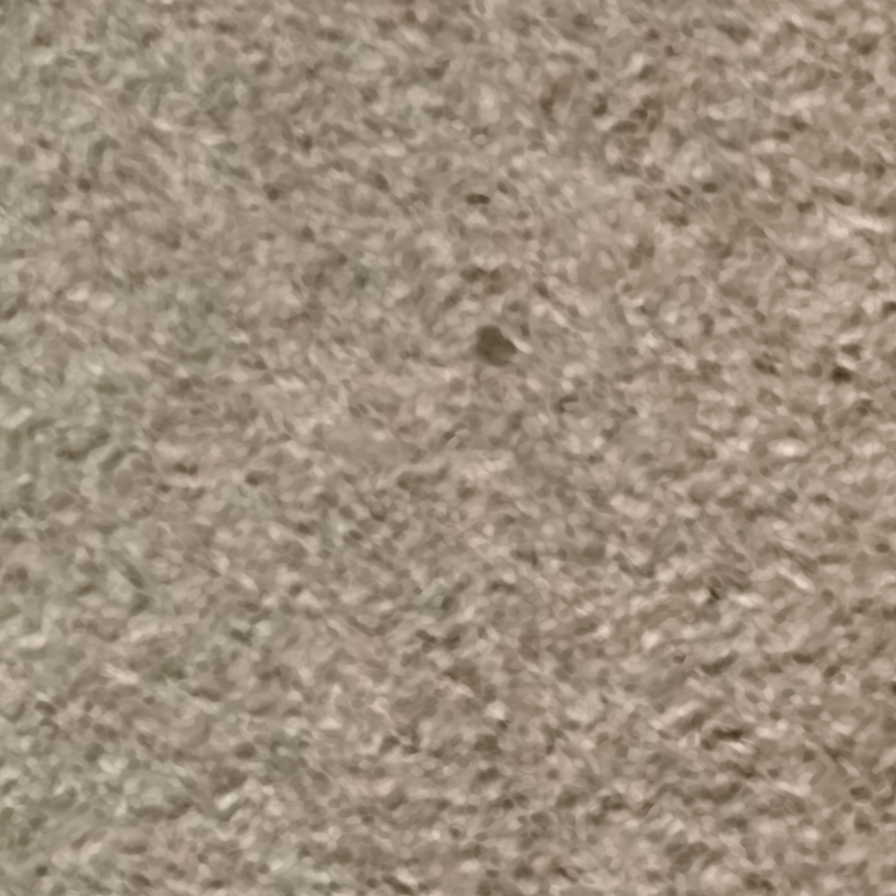
This texture is drawn by a three.js fragment shader. Its source:

```glsl
varying vec2 vUv;

const vec3 STONE = vec3(0.622, 0.563, 0.501);
const vec3 TONE_TINT = vec3(0.99, 0.98, 1.03);
const vec3 MOSS_SHIFT = vec3(-0.024, 0.000, -0.014);
const vec3 CLAY_SHIFT = vec3(0.014, -0.004, -0.010);

const float COARSE_FREQ = 50.0;
const float FINE_FREQ = 88.0;
const float PATCH_FREQ = 11.0;
const float PIT_FREQ = 19.0;

const float COARSE_GAIN = 0.078;
const float FINE_GAIN = 0.056;
const float PATCH_GAIN = 0.021;
const float PIT_DEPTH = 0.14;

const float GRAIN_SQUEEZE = 1.45;
const float ANGLE_JITTER = 2.0;
const vec2 RELIEF_STEP = vec2(0.004, -0.011);
const float RELIEF_GAIN = 0.45;

const vec2 HOLE_CENTER = vec2(0.555, 0.608);
const float HOLE_RADIUS = 0.025;
const float HOLE_DEPTH = 0.22;

vec3 hash3(vec2 p) {
  vec3 q = fract(vec3(p.xyx) * vec3(0.1031, 0.1030, 0.0973));
  q += dot(q, q.yxz + 33.33);
  return fract((q.xxy + q.yzz) * q.zyx);
}

// Bends the grid so that the cells lose their regular rows
vec2 warp(vec2 p) {
  vec2 bend = sin(p.yx * vec2(31.0, 27.0) + vec2(0.7, 2.1));
  bend += 0.6 * sin(p.yx * vec2(73.0, 67.0) + p * 41.0);
  return p + 0.004 * bend;
}

// Signed cellular noise of long soft grains, about unit variance
float grains(vec2 p, float freq, float heading, float seed) {
  vec2 q = p * freq + seed;
  vec2 cell = floor(q);
  float sum = 0.0;
  float power = 0.06;
  for (int j = -1; j <= 1; j++) {
    for (int i = -1; i <= 1; i++) {
      vec2 id = cell + vec2(float(i), float(j));
      vec3 rnd = hash3(id + seed * 3.0);
      float angle = heading + ANGLE_JITTER * (hash3(id + 57.0).x - 0.5);
      vec2 axis = vec2(cos(angle), sin(angle));
      vec2 d = q - id - rnd.xy;
      float across = GRAIN_SQUEEZE * (axis.x * d.y - axis.y * d.x);
      float along = dot(d, axis);
      float w = max(0.0, 1.0 - along * along - across * across);
      w *= w * w;
      sum += w * (rnd.z * 2.0 - 1.0);
      power += w * w;
    }
  }
  return 1.73 * sum / sqrt(power);
}

// Scattered dark pits, returned as coverage
float pits(vec2 p, float density) {
  vec2 q = p * PIT_FREQ;
  vec2 cell = floor(q);
  float cover = 0.0;
  for (int j = -1; j <= 1; j++) {
    for (int i = -1; i <= 1; i++) {
      vec2 id = cell + vec2(float(i), float(j));
      vec3 rnd = hash3(id + 211.0);
      vec3 form = hash3(id + 503.0);
      vec2 d = (q - id - rnd.xy) * vec2(0.85, 1.15);
      float radius = mix(0.14, 0.32, form.x);
      float present = smoothstep(rnd.z - 0.05, rnd.z + 0.05, density);
      float spot = 1.0 - smoothstep(radius * 0.35, radius, length(d));
      cover = max(cover, spot * present * mix(0.5, 1.0, form.y));
    }
  }
  return cover;
}

void main() {
  vec2 p = warp(vUv);

  // Grains slant down to the right at the top and lie flatter below
  float heading = mix(-0.15, -0.75, smoothstep(0.2, 0.9, vUv.y));
  float coarse = grains(p, COARSE_FREQ, heading, 7.0);
  float shade = grains(p + RELIEF_STEP, COARSE_FREQ, heading, 7.0);
  float fine = grains(p, FINE_FREQ, heading, 19.0);
  float patches = grains(p, PATCH_FREQ, heading, 31.0);

  // Roughness grows toward the lower right
  float rough = mix(0.88, 1.12, smoothstep(-0.5, 0.6, vUv.x - vUv.y));
  float tone = COARSE_GAIN * (coarse - RELIEF_GAIN * shade) + FINE_GAIN * fine;
  tone = tone * rough + PATCH_GAIN * patches;

  // Small pits and one deep hole with a ragged rim
  float density = mix(0.10, 0.34, smoothstep(0.1, 0.7, vUv.x));
  vec2 ragged = p + 0.003 * vec2(fine, coarse);
  tone -= PIT_DEPTH * pits(ragged, density);
  float reach = length(ragged - HOLE_CENTER) / HOLE_RADIUS;
  float hole = 1.0 - smoothstep(0.65, 1.15, reach);
  tone = mix(tone, 0.4 * tone - HOLE_DEPTH, hole);

  // Mossy left side, warm clay at the right edge, mottled between
  float mottle = grains(p, PATCH_FREQ * 1.7, 0.4, 43.0);
  float warmth = smoothstep(0.0, 1.0, vUv.x) - 0.45 + 0.3 * mottle;
  warmth += 0.5 * smoothstep(0.82, 1.0, vUv.x);
  vec3 tint = MOSS_SHIFT * clamp(-warmth, 0.0, 1.0);
  tint += CLAY_SHIFT * clamp(warmth, 0.0, 1.0);

  gl_FragColor = vec4(STONE + TONE_TINT * tone + tint, 1.0);
}
```
